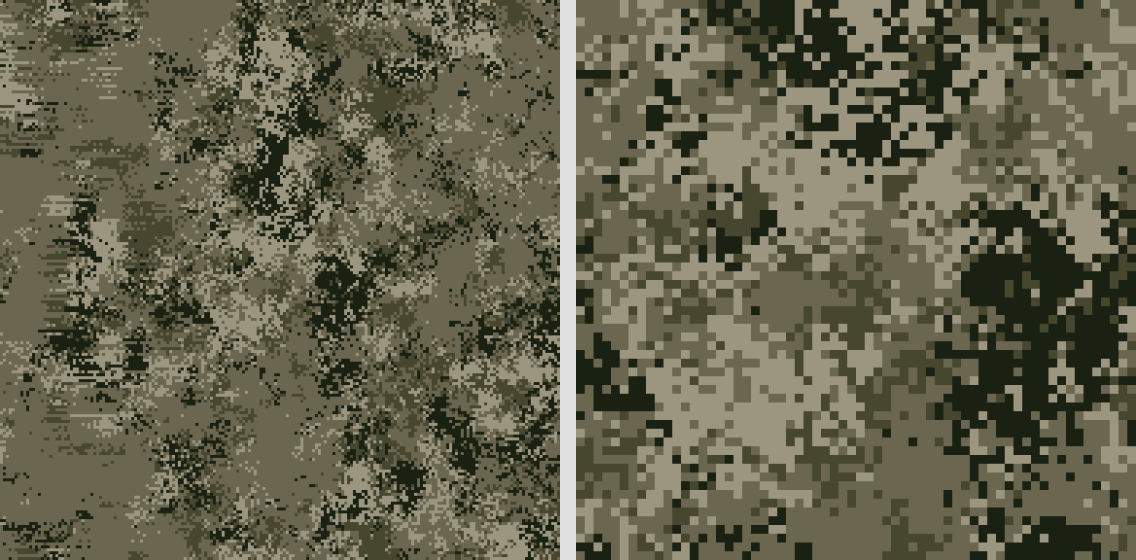
Left: the whole. Right: its middle third, enlarged.
A Shadertoy shader for this texture:

```glsl
const float CELLS = 192.0;
const vec3 EARTH = vec3(0.42, 0.40, 0.31);
const vec3 OLIVE = vec3(0.28, 0.28, 0.19);
const vec3 SAND = vec3(0.61, 0.59, 0.50);
const vec3 SHADOW = vec3(0.10, 0.13, 0.07);

// Integer hash of a lattice point, from 0 to 1
float hash(vec2 point, float seed) {
    uvec2 q = uvec2(ivec2(point) + 4096);
    uint h = q.x * 1664525u + q.y * 2246822519u + uint(seed) * 3266489917u;
    h = (h ^ (h >> 15)) * 2654435761u;
    h = (h ^ (h >> 13)) * 2246822519u;
    h ^= h >> 16;
    return float(h >> 8) / 16777216.0;
}

// Smooth value noise, centred on zero
float noise(vec2 p, float seed) {
    vec2 i = floor(p);
    vec2 f = fract(p);
    f = f * f * (3.0 - 2.0 * f);
    float low = mix(hash(i, seed), hash(i + vec2(1, 0), seed), f.x);
    float high = mix(hash(i + vec2(0, 1), seed), hash(i + vec2(1, 1), seed), f.x);
    return mix(low, high, f.y) - 0.5;
}

// Share of horizontal streaking, strongest in patches at the left
float streakAmount(vec2 cell) {
    float left = 1.0 - smoothstep(0.08, 0.5, cell.x / CELLS);
    return left * smoothstep(-0.15, 0.2, noise(cell / 17.0, 40.0));
}

// Density of one pigment: broad areas, blobs, clumps and loose grains
float pigment(vec2 cell, float streaks, float seed) {
    float area = noise(cell / 31.0, 50.0) + 0.15 * (cell.x / CELLS - 0.5);
    float blob = noise(cell / 9.3, seed);
    float clump = noise(cell / 2.7, seed + 1.0);
    float streak = noise(cell / vec2(9.0, 1.0), seed + 2.0);
    float grain = hash(cell, seed + 3.0) - 0.5;
    return 0.7 * area + blob + 0.7 * mix(clump, 1.2 * streak, streaks)
        + 0.7 * mix(grain, 0.5 * grain, streaks);
}

vec3 cellColor(vec2 cell) {
    float streaks = streakAmount(cell);
    vec3 color = EARTH;
    if (pigment(cell, streaks, 10.0) > 0.25) color = OLIVE;
    if (pigment(cell, streaks, 20.0) > 0.34) color = SAND;
    if (pigment(cell, streaks, 30.0) > 0.42) color = SHADOW;
    return color;
}

void mainImage(out vec4 fragColor, in vec2 fragCoord) {
    vec2 p = fragCoord / iResolution.y * CELLS;
    float pixelWidth = CELLS / iResolution.y;

    // Blend the four nearest cells by their coverage of the pixel
    vec2 corner = floor(p - 0.5);
    vec2 cover = clamp((fract(p - 0.5) - 0.5) / pixelWidth + 0.5, 0.0, 1.0);
    vec3 lower = mix(cellColor(corner), cellColor(corner + vec2(1, 0)), cover.x);
    vec3 upper = mix(cellColor(corner + vec2(0, 1)), cellColor(corner + vec2(1, 1)), cover.x);
    fragColor = vec4(mix(lower, upper, cover.y), 1.0);
}
```
